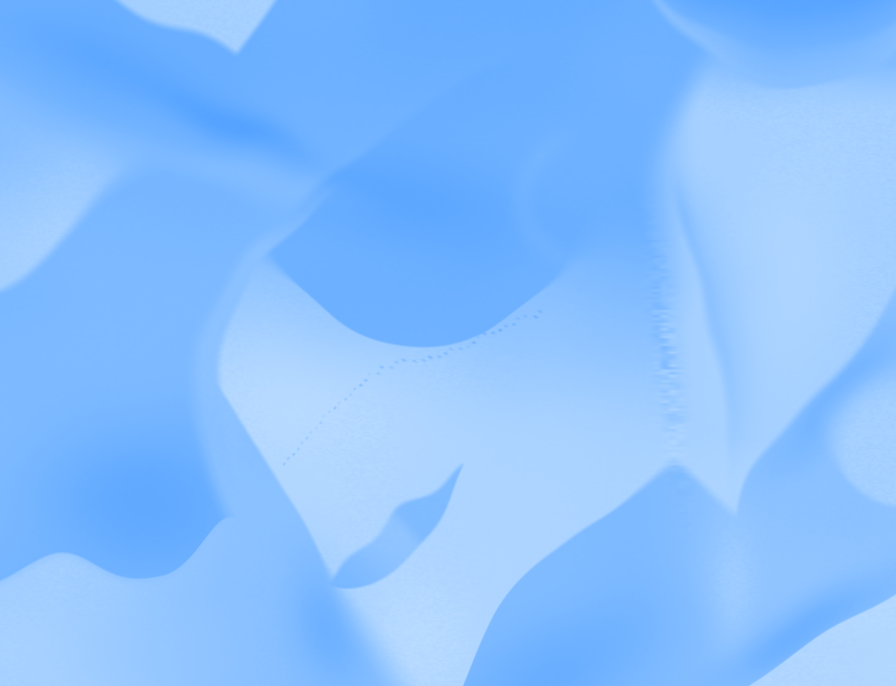
Reproduce this texture procedurally as a Shadertoy shader.

```glsl
// Aerial view of pale blue sand dunes: crisp crests, soft slopes, ripples and a dotted trail.
#define SHADE vec3(0.335, 0.64, 1.0)
#define LIGHT vec3(0.745, 0.87, 1.0)
#define VIEW_HEIGHT 5.88
#define EDGE 0.014
#define WARP 0.12
#define GRAIN 0.06
#define RIPPLE 0.2
#define TRAIL 0.3

float hash(vec2 p) {
  p = fract(p * vec2(0.1031, 0.1137));
  p += dot(p, p.yx + 33.33);
  return fract((p.x + p.y) * p.x * 17.0);
}

float noise(vec2 p) {
  vec2 i = floor(p), f = fract(p);
  f = f * f * (3.0 - 2.0 * f);
  return mix(mix(hash(i), hash(i + vec2(1, 0)), f.x),
             mix(hash(i + vec2(0, 1)), hash(i + vec2(1, 1)), f.x), f.y);
}

float ramp(float a, float b, float x) { return smoothstep(a, b, x); }

// Coverage of a signed distance, positive inside
float cover(float d, float width) { return smoothstep(-width, width, d); }

// Soft elliptical spot: center, radii, turn
float spot(vec2 p, float x, float y, float rx, float ry, float turn) {
  float c = cos(turn), s = sin(turn);
  vec2 q = mat2(c, -s, s, c) * (p - vec2(x, y)) / vec2(rx, ry);
  return exp(-dot(q, q));
}

// Open sand and the upper bowl
float plains(vec2 p) {
  float rise = ramp(1.2, 3.9, p.y + 0.15 * (4.0 - p.x));
  float east = ramp(5.35, 6.0, p.x) * ramp(0.1, 1.0, p.y);
  float tone = mix(0.2, 0.82, max(rise, east * 0.9));
  tone += 0.14 * spot(p, 2.6, 3.5, 0.8, 0.7, 0.0);
  tone += 0.1 * spot(p, 6.7, 2.6, 0.5, 1.2, 0.3);
  tone += 0.12 * spot(p, 3.6, 5.5, 0.5, 0.6, 0.0);

  // Shaded western flank and its dark hollow
  float flank = cover(1.95 + 0.6 * (p.y - 3.4) - p.x, 0.03 + 0.2 * ramp(4.7, 5.5, p.y));
  tone = mix(tone, mix(0.76, 0.5, ramp(0.3, 2.3, p.x)), flank);
  tone -= 0.27 * spot(p, 2.82, 5.35, 0.3, 0.6, -0.3);

  // Bowl with a sharp lip that softens at its ends
  float x = p.x - 3.6;
  float bowl = 0.24 - 0.2 * spot(p, 3.5, 1.75, 1.2, 0.4, 0.2);
  bowl -= 0.06 * spot(p, 4.0, 0.6, 1.5, 0.8, 0.0);
  float lip = 2.93 - 0.42 * x * x - p.y;
  tone = mix(tone, bowl, cover(lip, EDGE + 0.35 * ramp(0.95, 1.7, abs(x))));

  // Faint swirl beside the bowl
  float ring = length(p - vec2(5.05, 1.75)) - 0.55;
  tone += 0.07 * exp(-ring * ring * 90.0) * ramp(5.1, 4.6, p.x);

  // Long shaded fold in the eastern slope
  float fold = p.x - 5.75 - 0.5 * ramp(1.3, 3.6, p.y);
  float reach = ramp(1.3, 1.9, p.y) * ramp(4.5, 2.8, p.y);
  return tone - 0.32 * reach * cover(fold, 0.06) * exp(-max(fold, 0.0) * 5.0);
}

// Western dune with lit rim, upper slope and bright patches
float westDune(vec2 p, float tone) {
  float y = p.y - 3.3;
  float rim = 1.68 + (y < 0.0 ? 0.35 : 0.2) * y * y - p.x;
  float foot = 4.87 + 0.11 * sin((p.x - 0.85) * 4.5) - 0.35 * ramp(1.4, 1.95, p.x) - p.y;
  float body = mix(0.2, 0.36, ramp(0.2, 2.4, p.y));
  body -= 0.26 * spot(p, 1.25, 4.3, 0.85, 0.65, 0.0);
  float band = cover(rim + 0.22, 0.05) * cover(foot, 0.1) * ramp(1.5, 2.2, p.y);
  tone = mix(tone, 0.5, band);
  tone = mix(tone, body, cover(rim, 0.1) * cover(foot, EDGE));

  float slope = cover(p.y - 0.75 - 0.5 * p.x, 0.35) * ramp(1.7, 0.5, p.x);
  slope *= cover(2.5 - 0.85 * p.x + 0.1 * sin(p.x * 5.0) - p.y, 0.04 + 0.12 * p.x);
  tone = mix(tone, mix(0.45, 0.76, ramp(1.0, 2.4, p.y + 0.6 * p.x)), slope);
  tone += 0.12 * spot(p, 2.1, 1.5, 1.0, 0.15, 0.25);
  tone -= 0.25 * spot(p, 2.05, 1.1, 0.65, 0.15, 0.45);
  tone -= 0.12 * spot(p, 0.9, 0.5, 1.0, 0.25, 0.4);

  float east = cover(2.35 - 0.62 * p.y - p.x, 0.04);
  float south = cover(0.48 * (p.x - 1.1) + 0.05 * sin(p.x * 6.0) - p.y, 0.05);
  return mix(tone, 0.74, east * south);
}

// Eastern dunes and the small leaf-shaped slip face
float eastDunes(vec2 p, float tone) {
  float w = sqrt(pow(p.x - 5.75, 2.0) + 0.006), e = p.x - 6.25;
  float crestWest = 3.87 + 0.72 * w + 0.115 * w * w * w + 0.12 * sin(3.5 * w);
  float crestEast = 4.55 - 1.47 * e - 0.3 * sin(3.7 * e) * exp(-abs(e));
  float depth = (p.y - min(crestWest, crestEast)) * 0.6;
  float face = mix(0.4, 0.54, ramp(5.4, 6.4, p.x));
  face -= 0.22 * spot(p, 4.8, 5.75, 0.9, 0.4, -0.4);
  face -= 0.26 * spot(p, 7.15, 3.45, 0.75, 0.2, -0.85);
  face -= 0.3 * spot(p, 6.9, 5.4, 0.9, 0.2, -0.55);
  face += 0.14 * spot(p, 6.25, 5.0, 0.2, 0.6, 0.0);
  float hump = 1.0 - length((p - vec2(7.75, 3.8)) / vec2(0.62, 0.5));
  face = mix(face, 0.76, cover(hump, 0.08 + 0.35 * ramp(4.1, 3.5, p.y)));
  tone = mix(tone, face, cover(depth, EDGE + 0.03 * ramp(5.2, 5.8, p.x)));
  tone = mix(tone, 0.88, cover(p.y - 5.88 + 0.65 * (p.x - 6.4), EDGE));

  // Two nested scoops at the top
  float x = p.x - 6.9;
  float shelf = 0.75 - 0.45 * x * x - p.y, scoop = 0.4 - 0.28 * x * x - p.y;
  tone = mix(tone, 0.5 - 0.25 * ramp(0.0, 0.5, shelf), cover(shelf, 0.02 + 0.06 * abs(x)));
  tone = mix(tone, 0.25 - 0.2 * ramp(0.0, 0.35, scoop), cover(scoop, 0.06));

  // Leaf: u runs along its spine, v across
  vec2 q = p - vec2(2.85, 5.0);
  float u = clamp(dot(q, vec2(0.497, -0.432)), 0.0, 1.0), v = dot(q, vec2(0.656, 0.755));
  float lower = 0.3 * sin(3.14 * pow(u, 0.7)) - v;
  float upper = v + sin(3.14 * u) * (0.1 + 0.06 * sin(13.0 * u));
  float leaf = cover(lower, 0.02) * cover(upper, 0.035) * step(0.001, u) * step(u, 0.999);
  return mix(tone, 0.3 + 0.25 * ramp(0.0, 0.45, u) - 0.16 * ramp(0.48, 0.58, u), leaf);
}

// Sand grain, ripple strip and irregular footprints
float detail(vec2 p, float tone) {
  float sand = ramp(0.35, 0.8, tone) * ramp(0.2, 0.8, noise(p * 1.6 + 3.0));
  tone += GRAIN * (0.25 + sand) * (noise(p * vec2(40, 65)) - 0.5);
  float strip = spot(p, 5.72, 3.1, 0.1, 0.9, -0.1);
  tone += RIPPLE * strip * (noise(p * vec2(13, 45)) - 0.5) * 2.0;
  float bend = 3.2 - p.x, pace = (p.x - p.y) * 12.0, id = floor(pace);
  float path = 3.02 - 0.38 * ramp(3.6, 4.8, p.x) + 0.6 * (bend + sqrt(bend * bend + 0.1));
  float off = (p.y - path) * 0.8 + 0.04 * (hash(vec2(id, 5)) - 0.5);
  float dots = ramp(0.02, 0.004, abs(off)) * ramp(0.34, 0.12, abs(fract(pace) - 0.5));
  dots *= 0.25 + 0.75 * hash(vec2(id, 11));
  return tone - TRAIL * dots * step(2.4, p.x) * step(p.x, 4.65);
}

void mainImage(out vec4 fragColor, in vec2 fragCoord) {
  vec2 p = vec2(fragCoord.x, iResolution.y - fragCoord.y) * VIEW_HEIGHT / iResolution.y;
  vec2 w = p + WARP * (vec2(noise(p * 1.7), noise(p * 1.7 + 9.0)) - 0.5);
  float tone = eastDunes(w, westDune(w, plains(w)));
  tone = detail(p, tone + 0.07 * (noise(p * vec2(1.1, 1.6) + 4.0) - 0.5));
  fragColor = vec4(mix(SHADE, LIGHT, clamp(tone, 0.0, 1.0)), 1.0);
}
```
